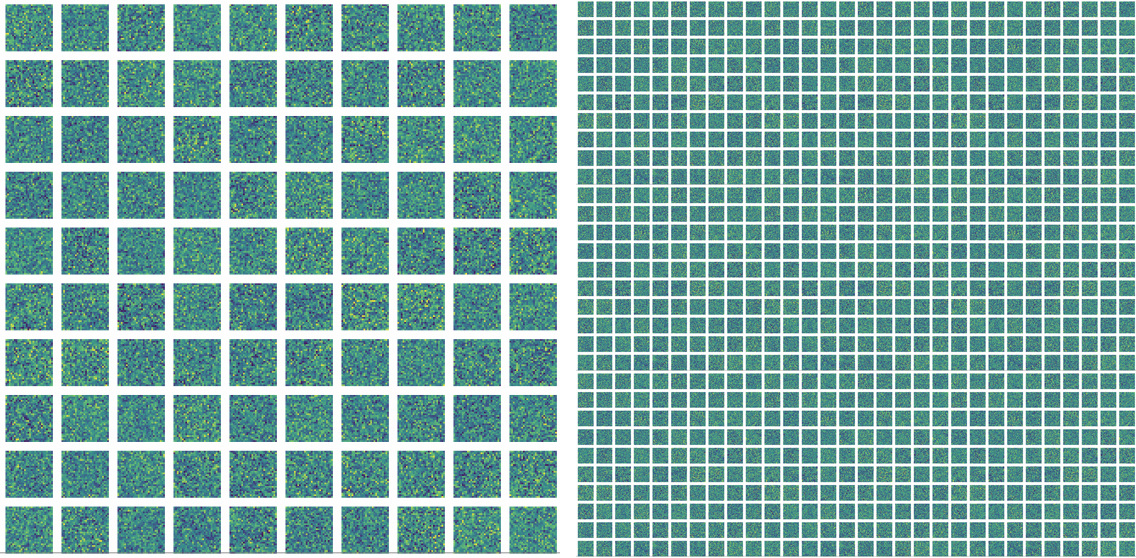
Left, the tile; right, the same tile 3 across and 3 down.
This pattern is drawn by a WebGL 2 fragment shader. Its source:

```glsl
#version 300 es
precision highp float;

uniform vec2 u_resolution;
out vec4 fragColor;

// Layout, in fractions of the canvas
const float TILES = 10.0;                     // noise squares across and down
const float CELLS = 28.0;                     // cells along a square's side
const vec2 TILE_START = vec2(0.0098, 0.0080); // lower left corner of the first square
const vec2 TILE_SIZE = vec2(0.0846, 0.0842);
const float RULE_Y = 0.0092;                  // thin horizontal rule
const float RULE_WIDTH = 0.0014;

// Noise level and its variation between squares
const float MEAN = 0.485;
const float MEAN_VARIATION = 0.035;
const float SPREAD = 0.185;
const float SPREAD_VARIATION = 0.025;

// Colours
const vec3 PAPER = vec3(0.995);
const vec3 RULE = vec3(0.45);
const vec3 INDIGO = vec3(0.27, 0.06, 0.36);
const vec3 BLUE = vec3(0.24, 0.34, 0.54);
const vec3 TEAL = vec3(0.22, 0.56, 0.55);
const vec3 GREEN = vec3(0.41, 0.75, 0.44);
const vec3 YELLOW = vec3(0.97, 0.90, 0.20);

// Integer hash: three uniform values in 0..1
vec3 hash3(vec2 cell, uint seed) {
  uvec3 v = uvec3(uvec2(cell), seed) * 1664525u + 1013904223u;
  v.x += v.y * v.z; v.y += v.z * v.x; v.z += v.x * v.y;
  v ^= v >> 16u;
  v.x += v.y * v.z; v.y += v.z * v.x; v.z += v.x * v.y;
  return vec3(v >> 8u) / 16777216.0;
}

// Share of a pixel of the given width that lies between lo and hi
float coverage(float x, float lo, float hi, float pixel) {
  return clamp((min(x + 0.5 * pixel, hi) - max(x - 0.5 * pixel, lo)) / pixel, 0.0, 1.0);
}

vec3 colourRamp(float t) {
  float s = clamp(t, 0.0, 1.0) * 4.0;
  vec3 c = mix(INDIGO, BLUE, clamp(s, 0.0, 1.0));
  c = mix(c, TEAL, clamp(s - 1.0, 0.0, 1.0));
  c = mix(c, GREEN, clamp(s - 2.0, 0.0, 1.0));
  return mix(c, YELLOW, clamp(s - 3.0, 0.0, 1.0));
}

// Colour of one cell, from a nearly normal distribution
vec3 cellColour(vec2 tile, vec2 cell, vec2 level) {
  cell = clamp(cell, 0.0, CELLS - 1.0);
  float normal = 2.0 * (dot(hash3(tile * CELLS + cell, 7u), vec3(1.0)) - 1.5);
  return colourRamp(level.x + level.y * normal);
}

void main() {
  vec2 uv = gl_FragCoord.xy / u_resolution;
  vec2 pixel = 1.0 / u_resolution;

  // Position within the wrapped grid of squares
  vec2 grid = (uv - TILE_START) * TILES;
  vec2 tile = mod(floor(grid + 0.05), TILES);
  vec2 local = (fract(grid + 0.05) - 0.05) / TILES;

  // Mean and spread of this square
  vec2 vary = hash3(tile, 3u).xy * 2.0 - 1.0;
  vec2 level = vec2(MEAN, SPREAD) + vary * vec2(MEAN_VARIATION, SPREAD_VARIATION);

  // Blend the four cells around the nearest corner by pixel coverage
  vec2 p = local / TILE_SIZE * CELLS;
  vec2 corner = floor(p + 0.5);
  vec2 blend = clamp((p - corner) * TILE_SIZE / (CELLS * pixel) + 0.5, 0.0, 1.0);
  vec3 noise = vec3(0.0);
  for (int j = 0; j < 2; j++) {
    for (int i = 0; i < 2; i++) {
      vec2 side = vec2(i, j);
      vec2 weight = mix(1.0 - blend, blend, side);
      noise += weight.x * weight.y * cellColour(tile, corner - 1.0 + side, level);
    }
  }

  // Squares on paper, then the rule
  float inside = coverage(local.x, 0.0, TILE_SIZE.x, pixel.x)
               * coverage(local.y, 0.0, TILE_SIZE.y, pixel.y);
  vec3 colour = mix(PAPER, noise, inside);
  float rule = coverage(uv.y, RULE_Y - 0.5 * RULE_WIDTH, RULE_Y + 0.5 * RULE_WIDTH, pixel.y);
  fragColor = vec4(mix(colour, RULE, rule), 1.0);
}
```
